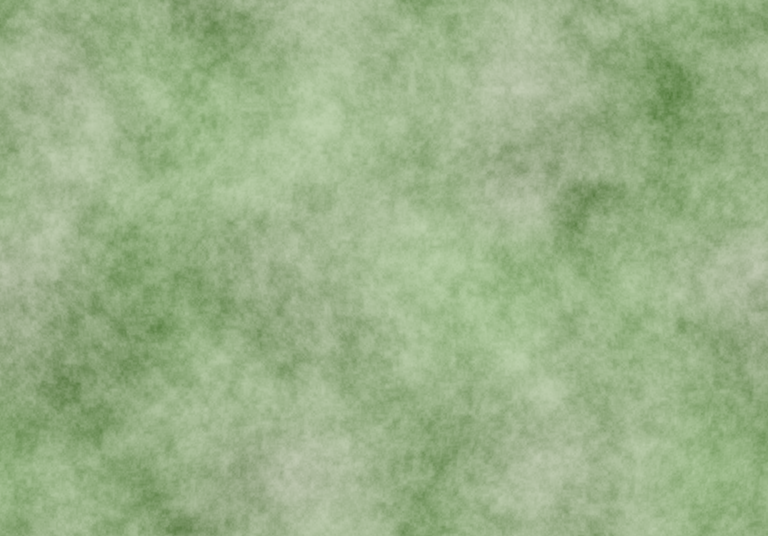
This texture is drawn by a Shadertoy shader. Its source:

```glsl
// Seamless mottled sage-green paper: soft cloudy patches with a fine powdery grain.

#define MEAN_COLOR  vec3(0.608, 0.699, 0.538)
#define TONE_SHIFT  vec3(0.056, 0.045, 0.060)
#define GREY_SHIFT  vec3(0.014, -0.007, 0.018)
#define BASE_CELLS  vec2(6.0, 4.0)
#define OCTAVES     7
#define FIRST_CLOUD 0.65
#define ROUGHNESS   0.872
#define PATCHES     0.85
#define CONTRAST    1.52
#define GREY_DRIFT  1.3
#define WARP        0.005
#define DARK_SKEW   0.08

const float TAU = 6.2831853;

// Integer hash of a lattice cell, from -1 to 1
float hashCell(vec2 cell, float seed) {
    uvec2 q = uvec2(cell) * uvec2(1597u, 3571u);
    uint h = q.x ^ (q.y + uint(seed) * 7919u);
    h = (h ^ (h >> 15)) * 73244475u;
    h = (h ^ (h >> 15)) * 73244475u;
    h ^= h >> 16;
    return float(h & 65535u) / 32767.5 - 1.0;
}

// Value noise that wraps after a whole number of cells
float wrappedNoise(vec2 p, vec2 period, float seed) {
    vec2 cell = floor(p);
    vec2 f = p - cell;
    vec2 w = f * f * f * (f * (f * 6.0 - 15.0) + 10.0);
    vec2 lo = mod(cell, period);
    vec2 hi = mod(cell + 1.0, period);
    float bottom = mix(hashCell(lo, seed), hashCell(vec2(hi.x, lo.y), seed), w.x);
    float top = mix(hashCell(vec2(lo.x, hi.y), seed), hashCell(hi, seed), w.x);
    return mix(bottom, top, w.y);
}

// Broad patches: crossed sines with whole-number frequencies
float broadPatches(vec2 uv, float phase) {
    float sum = sin(TAU * dot(uv, vec2(1.0, 1.0)) + phase);
    sum += sin(TAU * dot(uv, vec2(2.0, -1.0)) + phase * 2.3 + 1.1);
    sum += sin(TAU * dot(uv, vec2(1.0, -2.0)) + phase * 3.7 + 2.6);
    sum += sin(TAU * dot(uv, vec2(3.0, 0.0)) + phase * 5.1 + 4.0);
    sum += sin(TAU * dot(uv, vec2(2.0, 2.0)) + phase * 7.9 + 0.4);
    return 0.27 * sum;
}

// Ragged clouds down to powder, each octave shifted off the last one's grid
float raggedClouds(vec2 uv, float seed) {
    vec2 cells = BASE_CELLS;
    float amplitude = FIRST_CLOUD;
    float sum = 0.0;
    for (int i = 0; i < OCTAVES; i++) {
        float octave = float(i);
        vec2 shift = fract(vec2(0.37, 0.61) * (octave + 1.0));
        sum += amplitude * wrappedNoise(uv * cells + shift, cells, seed + octave);
        cells *= 2.0;
        amplitude *= ROUGHNESS;
    }
    return sum;
}

void mainImage(out vec4 fragColor, in vec2 fragCoord) {
    vec2 uv = fragCoord / iResolution.xy;

    // Periodic bending loosens the lattice directions
    vec2 bent = uv + WARP * sin(TAU * (uv.yx * vec2(2.0, 3.0) + vec2(0.2, 0.7)));

    // Light and dark mottling, with slightly longer dark tails
    float patches = PATCHES * broadPatches(bent, 1.7);
    float tone = CONTRAST * (patches + raggedClouds(bent, 11.0));
    tone -= DARK_SKEW * (tone * tone - 1.0);

    // Slow drift between fresh green and dusty grey
    float grey = GREY_DRIFT * broadPatches(bent, 4.3);
    grey += 0.5 * wrappedNoise(bent * BASE_CELLS * 2.0, BASE_CELLS * 2.0, 41.0);

    vec3 color = MEAN_COLOR + tone * TONE_SHIFT + grey * GREY_SHIFT;
    fragColor = vec4(clamp(color, 0.0, 1.0), 1.0);
}
```
